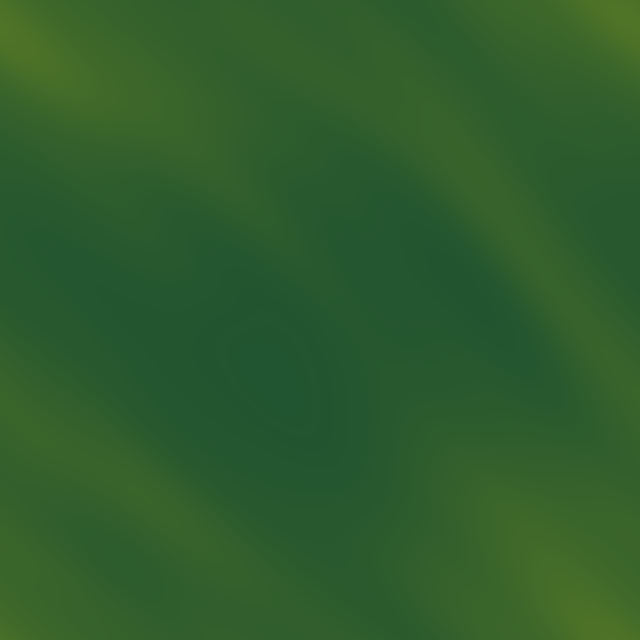
Write a WebGL 2 fragment shader that draws this texture.

```glsl
#version 300 es
precision highp float;
// Soft, blurred green streaks running from upper left down to lower right.
// Sheared, wrapping gradient noise gives the streaks; a broad swell brightens
// the corners. Every shear is a whole-number matrix, so the square tiles.

uniform vec2 u_resolution;
out vec4 fragColor;

const float TAU = 6.2831853;

// Colours from shade to light
const vec3 DEEP_GREEN = vec3(0.130, 0.330, 0.187);
const vec3 LEAF_GREEN = vec3(0.210, 0.382, 0.168);
const vec3 MOSS_LIGHT = vec3(0.335, 0.470, 0.148);
const float LEAF_TONE = 0.4;

// Noise cells per tile: across and along the streaks
const vec2 MAIN_CELLS  = vec2(3.0, 2.0);
const vec2 STEEP_CELLS = vec2(2.0, 2.0);
const vec2 FINE_CELLS  = vec2(6.0, 3.0);

// Strength of each part
const float BASE_LEVEL   = 0.49;
const float SWELL_AMOUNT = 0.24;
const float MAIN_AMOUNT  = 0.56;
const float STEEP_AMOUNT = 0.36;
const float FINE_AMOUNT  = 0.20;
const float TONE_POWER   = 2.0;
const float BEND_AMOUNT  = 0.02;

uint hashCell(uvec2 cell, uint seed) {
    uint h = cell.x * 1597u + cell.y * 3571u + seed * 7919u + 17u;
    h = (h ^ (h >> 15)) * 739391u;
    h = (h ^ (h >> 13)) * 569423u;
    return h ^ (h >> 16);
}

// Unit gradient at a lattice point, wrapped to the period
vec2 gradient(vec2 cell, vec2 period, uint seed) {
    uint h = hashCell(uvec2(mod(cell, period)), seed);
    float angle = TAU * float(h & 1023u) / 1024.0;
    return vec2(cos(angle), sin(angle));
}

float gradientNoise(vec2 p, vec2 period, uint seed) {
    vec2 cell = floor(p);
    vec2 f = p - cell;
    vec2 w = f * f * f * (f * (f * 6.0 - 15.0) + 10.0);
    vec2 right = vec2(1.0, 0.0);
    vec2 up = vec2(0.0, 1.0);
    float a = dot(gradient(cell, period, seed), f);
    float b = dot(gradient(cell + right, period, seed), f - right);
    float c = dot(gradient(cell + up, period, seed), f - up);
    float d = dot(gradient(cell + 1.0, period, seed), f - 1.0);
    return mix(mix(a, b, w.x), mix(c, d, w.x), w.y);
}

// Noise on a sheared lattice, shifted so the layers do not line up
float streaks(vec2 sheared, vec2 cells, uint seed) {
    vec2 shift = vec2(0.37, 0.61) * float(seed);
    return gradientNoise(sheared * cells + shift, cells, seed);
}

vec3 greenRamp(float tone) {
    vec3 shade = mix(DEEP_GREEN, LEAF_GREEN, min(tone / LEAF_TONE, 1.0));
    float light = clamp((tone - LEAF_TONE) / (1.0 - LEAF_TONE), 0.0, 1.0);
    return mix(shade, MOSS_LIGHT, light);
}

void main() {
    vec2 uv = gl_FragCoord.xy / u_resolution;

    // Gentle periodic bend
    vec2 p = uv + BEND_AMOUNT * sin(TAU * uv.yx + vec2(0.8, 2.1));

    // Streak axes: across first, along second
    vec2 diagonal = vec2(p.x + p.y, p.y);
    vec2 steep = vec2(2.0 * p.x + p.y, p.x + p.y);

    // Broad light that peaks at the tile corners
    float swell = 0.5 * (cos(TAU * uv.x) + cos(TAU * uv.y));

    float level = BASE_LEVEL + SWELL_AMOUNT * swell;
    level += MAIN_AMOUNT * streaks(diagonal, MAIN_CELLS, 1u);
    level += STEEP_AMOUNT * streaks(steep, STEEP_CELLS, 2u);
    level += FINE_AMOUNT * streaks(diagonal, FINE_CELLS, 3u);

    float tone = pow(clamp(level, 0.0, 1.0), TONE_POWER);
    fragColor = vec4(greenRamp(tone), 1.0);
}
```
